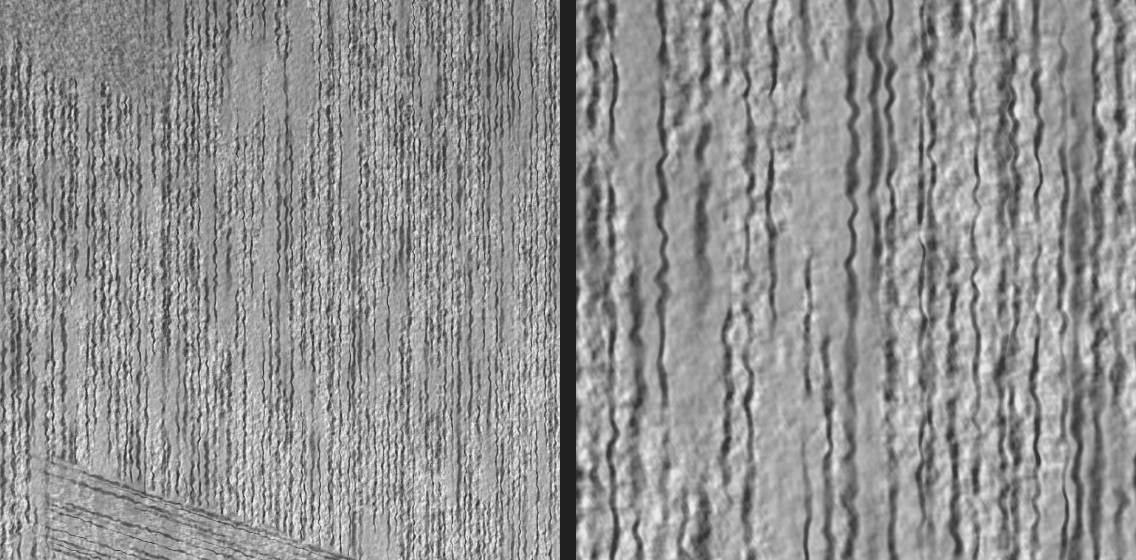
Left, the full canvas; right, a detail of the centre.
A WebGL 1 fragment shader for this texture:

```glsl
precision highp float;
uniform vec2 u_resolution;

const vec3 SHADOW = vec3(0.21, 0.21, 0.212);
const vec3 HIGHLIGHT = vec3(0.91, 0.912, 0.91);
const vec2 LIGHT_STEP = vec2(0.0013, -0.0008);

float hash(vec2 p) {
  vec3 q = fract(p.xyx * 0.1031);
  q += dot(q, q.yzx + 33.33);
  return fract((q.x + q.y) * q.z);
}

float noise(vec2 p) {
  vec2 cell = floor(p);
  vec2 f = fract(p);
  f = f * f * (3.0 - 2.0 * f);
  float low = mix(hash(cell), hash(cell + vec2(1.0, 0.0)), f.x);
  float high = mix(hash(cell + vec2(0.0, 1.0)), hash(cell + 1.0), f.x);
  return mix(low, high, f.y);
}

float fbm(vec2 p) {
  float sum = 0.0;
  float weight = 0.55;
  for (int i = 0; i < 3; i++) {
    sum += weight * noise(p);
    p = p * 1.9 + 17.3;
    weight *= 0.5;
  }
  return sum;
}

// Depth of ragged scratches: p.x counts scratches, p.y runs along them
float grooves(vec2 p, float seed, float cover) {
  float depth = 0.0;
  for (int i = -1; i <= 1; i++) {
    float id = floor(p.x) + float(i);
    float row = id * 17.0 + seed;
    float jitter = hash(vec2(row, seed)) - 0.5;
    float bend = noise(vec2(row, p.y * 16.0)) - 0.5;
    float ragged = noise(vec2(row + 5.0, p.y * 120.0)) - 0.5;
    float centre = id + 0.5 + 0.55 * jitter + 0.22 * bend + 0.32 * ragged;
    float width = mix(0.12, 0.27, hash(vec2(row + 9.0, seed)));
    width *= 0.5 + noise(vec2(row + 3.0, p.y * 70.0));
    float presence = smoothstep(0.0, 0.45, noise(vec2(row + 7.0, p.y * 7.0)) + cover - 0.5);
    float broken = smoothstep(0.08, 0.5, noise(vec2(row + 11.0, p.y * 55.0)));
    float line = 1.0 - smoothstep(width * 0.25, width * 1.9, abs(p.x - centre));
    depth = max(depth, presence * mix(0.45, 1.0, broken) * line);
  }
  return depth;
}

// Rough corner at the upper left
float cornerMask(vec2 p) {
  float edge = 0.12 * (fbm(p * 32.0) - 0.5);
  float above = smoothstep(-0.03, 0.03, p.y - 0.92 + 0.42 * p.x + edge);
  return above * (1.0 - smoothstep(0.23, 0.33, p.x + edge));
}

// Slanted stroke at the lower left
float strokeMask(vec2 p) {
  float edge = 0.03 * (fbm(p * 50.0) - 0.5);
  float below = 1.0 - smoothstep(-0.006, 0.006, p.y - 0.19 + 0.33 * (p.x - 0.08) + edge);
  return below * smoothstep(0.05, 0.12, p.x + 2.0 * edge);
}

// Smooth trowelled islands, more common towards the upper right
float smoothPatch(vec2 p) {
  float bias = 0.16 * p.x * p.y;
  float ragged = 0.12 * (noise(p * vec2(130.0, 80.0)) - 0.5);
  return smoothstep(0.52, 0.68, fbm(p * vec2(32.0, 6.0)) + bias + ragged);
}

// Returns scratch depth and surface height
vec2 surface(vec2 p, float corner, float stroke, float flatness) {
  float column = 66.0 * p.x + 14.0 * p.x * p.x;
  float upright = grooves(vec2(column, p.y), 3.0, 0.62 - 0.3 * flatness);
  upright *= mix(1.0, 0.82, p.x);
  vec2 slanted = vec2(dot(p, vec2(0.31, 0.95)), dot(p, vec2(0.95, -0.31)));
  float swept = 0.75 * grooves(vec2(slanted.x * 95.0, slanted.y), 41.0, 0.4);
  float depth = mix(upright, swept, stroke) * (1.0 - corner);

  float grain = fbm(p * vec2(190.0, 145.0));
  float dragged = fbm(vec2(slanted.x * 165.0, slanted.y * 95.0));
  vec2 crossed = vec2(p.x + p.y, p.y - p.x);
  float pitted = 1.3 * fbm(crossed * vec2(105.0, 65.0));
  grain = mix(mix(grain, dragged, stroke), pitted, corner);
  grain *= mix(1.0, 0.45, flatness);
  return vec2(depth, grain - 0.5 * depth);
}

void main() {
  vec2 p = gl_FragCoord.xy / u_resolution;
  float corner = cornerMask(p);
  float stroke = strokeMask(p);
  float flatness = smoothPatch(p) * (1.0 - corner);

  // Light grazes from the upper left
  vec2 ahead = surface(p + LIGHT_STEP, corner, stroke, flatness);
  vec2 behind = surface(p - LIGHT_STEP, corner, stroke, flatness);
  float relief = ahead.y - behind.y;
  float depth = 0.5 * (ahead.x + behind.x);

  // Broad tone: paler below, duller in patches and rough areas
  float tone = 0.755 - 0.13 * p.y;
  tone += 0.12 * (fbm(p * vec2(60.0, 8.0)) - 0.48);
  tone += 0.2 * (noise(p * vec2(240.0, 190.0)) - 0.5) * (1.0 - 0.6 * flatness);
  tone -= 0.06 * flatness + 0.12 * corner + 0.08 * stroke;

  float contrast = mix(0.58, 0.44, p.y);
  float light = tone + contrast * relief - 0.34 * depth;
  float level = clamp((light - 0.21) / 0.7, 0.0, 1.0);
  gl_FragColor = vec4(mix(SHADOW, HIGHLIGHT, level), 1.0);
}
```
